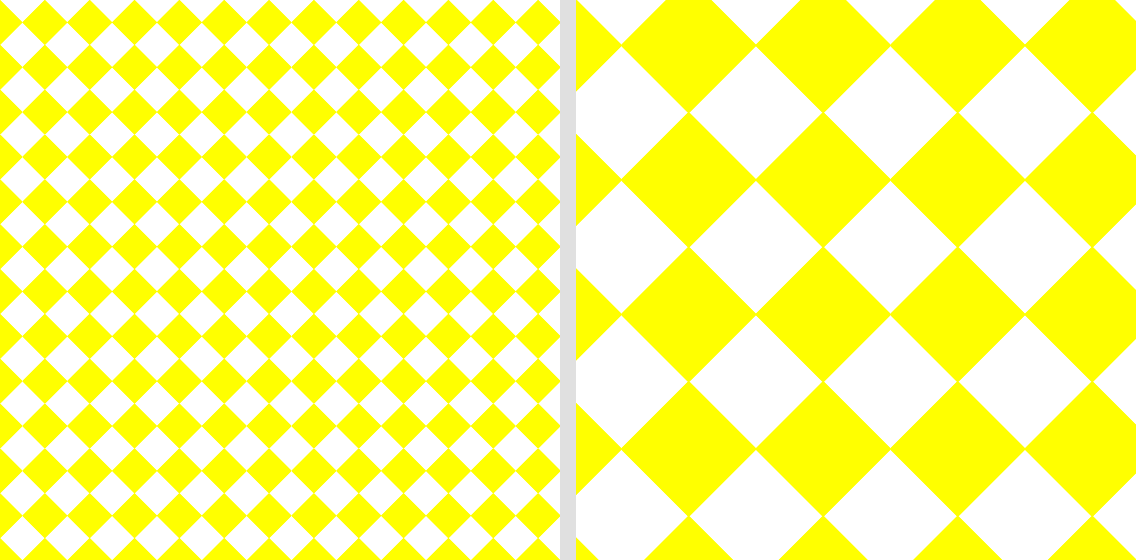
Left, the full canvas; right, a detail of the centre.
This pattern is drawn by a Shadertoy shader. Its source:

```glsl
// Signed taxicab distance to a diamond, negative inside
float diamond(vec2 p, float radius) {
    return abs(p.x) + abs(p.y) - radius;
}

void mainImage(out vec4 fragColor, in vec2 fragCoord) {
    // Square tiles anchored at the top left corner
    float tilesPerCanvas = 512.0 / 41.0;
    vec2 fromTopLeft = vec2(fragCoord.x, iResolution.y - fragCoord.y) / iResolution.y;
    vec2 tile = fromTopLeft * tilesPerCanvas;

    // White diamonds centred on the top edge of each tile
    vec2 local = vec2(fract(tile.x) - 0.5, fract(tile.y + 0.5) - 0.5);
    float dist = diamond(local, 0.493);

    // Smooth edge about one pixel wide
    float edge = 0.75 * tilesPerCanvas / iResolution.y;
    float whiteness = 1.0 - smoothstep(-edge, edge, dist);

    vec3 yellow = vec3(1.0, 1.0, 0.0);
    fragColor = vec4(mix(yellow, vec3(1.0), whiteness), 1.0);
}
```
